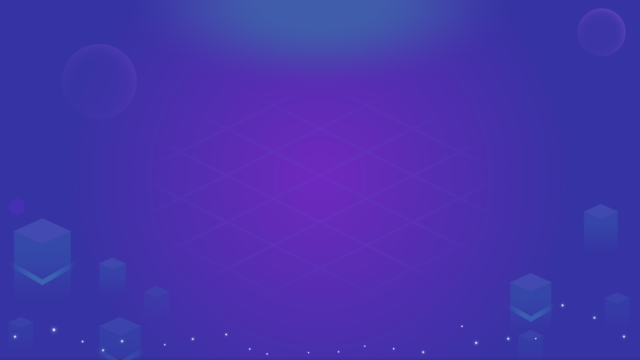
A WebGL 2 fragment shader for this background:

```glsl
#version 300 es
precision highp float;
// Violet glow over an isometric grid, with glassy spheres, hexagonal pillars and sparks.

uniform vec2 u_resolution;
out vec4 fragColor;

// The canvas spans 16 x 9 units.
const vec2 CANVAS = vec2(16.0, 9.0);

const vec3 NAVY = vec3(0.212, 0.200, 0.642);
const vec3 VIOLET = vec3(0.435, 0.160, 0.745);
const vec3 TEAL = vec3(0.250, 0.365, 0.670);
const vec3 GRID_TINT = vec3(0.36, 0.28, 0.78);
const vec3 RIM = vec3(0.40, 0.27, 0.77);
const vec3 DOT = vec3(0.27, 0.19, 0.71);
const vec3 PILLAR_SIDE = vec3(0.205, 0.285, 0.665);
const vec3 PILLAR_TOP = vec3(0.270, 0.290, 0.700);
const vec3 CHEVRON = vec3(0.230, 0.390, 0.700);
const vec3 SPARK = vec3(0.80, 0.88, 1.00);

const vec2 GLOW_CENTRE = vec2(8.0, 4.55);
const float GLOW_RADIUS = 6.4;
const vec2 TOP_GLOW_SIZE = vec2(4.8, 2.2);
const float TILE_WIDTH = 2.333;
const vec2 GRID_SIZE = vec2(5.1, 3.2);
const int SPARK_COUNT = 22;
const float ROOF_SLOPE = 0.45;

// Pillars: apex x, apex y, half width, strength.
const int PILLAR_COUNT = 9;
const vec4 PILLARS[PILLAR_COUNT] = vec4[](
    vec4(1.06, 3.54, 0.71, 1.0), vec4(2.81, 2.56, 0.33, 0.7),
    vec4(3.92, 1.85, 0.31, 0.35), vec4(3.00, 1.08, 0.52, 0.5),
    vec4(0.52, 1.08, 0.31, 0.4), vec4(15.02, 3.90, 0.42, 0.85),
    vec4(13.27, 2.17, 0.51, 0.9), vec4(15.43, 1.69, 0.31, 0.4),
    vec4(13.27, 0.75, 0.31, 0.4));

float pixel;

float hash(float n) { return fract(sin(n * 127.1) * 4375.85); }

// Coverage of a signed distance, one pixel soft.
float fill(float d) { return 1.0 - smoothstep(-pixel, pixel, d); }

vec3 backdrop(vec2 p) {
    float glow = clamp(1.0 - length(p - GLOW_CENTRE) / GLOW_RADIUS, 0.0, 1.0);
    vec3 color = mix(NAVY, VIOLET, glow);
    float top = length((p - vec2(8.0, CANVAS.y)) / TOP_GLOW_SIZE);
    return mix(color, TEAL, 1.0 - smoothstep(0.25, 1.05, top));
}

// Two families of slanted lines fading out towards an ellipse.
float isoGrid(vec2 p) {
    vec2 q = p - vec2(8.0, 4.62);
    vec2 cell = vec2(q.x + 2.0 * q.y, q.x - 2.0 * q.y) / TILE_WIDTH;
    vec2 d = abs(fract(cell + 0.5) - 0.5) * TILE_WIDTH / sqrt(5.0);
    float lines = 1.0 - smoothstep(0.01, 0.03 + pixel, min(d.x, d.y));
    float fade = 1.0 - smoothstep(0.5, 1.0, length((p - vec2(8.0, 4.2)) / GRID_SIZE));
    return lines * fade;
}

// Dark glassy ball whose rim catches light from the upper right.
vec3 sphere(vec3 color, vec2 p, vec2 centre, float radius, float strength) {
    vec2 q = (p - centre) / radius;
    float r = length(q);
    float light = clamp(0.5 + 0.5 * dot(q, vec2(0.5, 0.75)), 0.0, 1.0);
    float rim = pow(min(r, 1.0), 5.0) * light + 0.12;
    return mix(color, RIM, fill((r - 1.0) * radius) * rim * strength);
}

vec3 pillar(vec3 color, vec2 p, vec4 shape) {
    float h = shape.z;
    vec2 q = vec2(abs(p.x - shape.x), p.y - shape.y);

    // Body fading downwards, then its diamond roof.
    float body = fill(max(q.x - h, q.y + ROOF_SLOPE * q.x));
    float fade = smoothstep(-3.2 * h, -0.9 * h, q.y);
    color = mix(color, PILLAR_SIDE, body * fade * shape.w);
    float roof = q.x * ROOF_SLOPE + abs(q.y + ROOF_SLOPE * h) - ROOF_SLOPE * h;
    color = mix(color, PILLAR_TOP, fill(roof) * shape.w * 0.9);

    // Wide pillars stand in a bent strip of light.
    float strip = abs(q.y + 2.25 * h - 0.57 * q.x) - 0.07;
    float ends = 1.0 - smoothstep(0.2 * h, 1.35 * h, q.x);
    return mix(color, CHEVRON, fill(strip) * ends * shape.w * step(0.45, h));
}

// Sparks spread along the floor, rising towards both sides.
float sparks(vec2 p) {
    float sum = 0.0;
    for (int i = 0; i < SPARK_COUNT; i++) {
        float n = float(i) + 1.0;
        float x = CANVAS.x * (n - 0.5 + 0.8 * (hash(n) - 0.5)) / float(SPARK_COUNT);
        float side = abs(x - 8.0) / 8.0;
        float y = 0.08 + hash(n + 31.0) * (0.2 + 1.5 * side);
        float radius = mix(0.012, 0.04, hash(n + 67.0) * side);
        float d = length(p - vec2(x, y));
        sum += fill(d - radius) * 0.8 + 0.25 * exp(-d * d / (5.0 * radius * radius));
    }
    return min(sum, 1.0);
}

void main() {
    pixel = CANVAS.y / u_resolution.y;
    vec2 p = (gl_FragCoord.xy - 0.5 * u_resolution) * pixel + 0.5 * CANVAS;

    vec3 color = backdrop(p);
    color = mix(color, GRID_TINT, isoGrid(p) * 0.2);
    color = sphere(color, p, vec2(2.48, 6.96), 0.94, 0.4);
    color = sphere(color, p, vec2(15.04, 8.19), 0.60, 0.8);
    color = mix(color, DOT, fill(length(p - vec2(0.42, 3.83)) - 0.2));
    for (int i = 0; i < PILLAR_COUNT; i++) color = pillar(color, p, PILLARS[i]);
    color = mix(color, SPARK, sparks(p));
    color *= mix(0.92, 1.0, smoothstep(0.0, 0.1, p.y));
    fragColor = vec4(color, 1.0);
}
```
